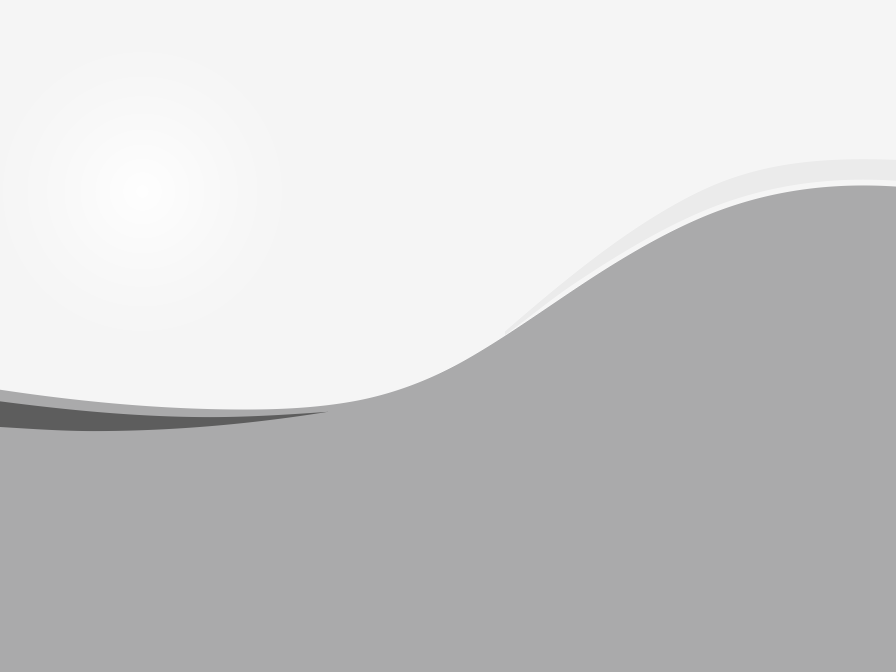
Reproduce this background procedurally as a Shadertoy shader.

```glsl
// Soft grey hill under a pale sky with a faint round glow, a rim highlight and a dark sliver.

#define SKY_COLOR    vec3(0.961)
#define HILL_COLOR   vec3(0.667, 0.667, 0.672)
#define RIM_COLOR    vec3(0.920)
#define SLIVER_COLOR vec3(0.365)
#define GLOW_COLOR   vec3(0.996)
#define GLOW_CENTER  vec2(0.159, 0.715)
#define GLOW_RADIUS  0.235
#define RIM_GAP      0.0087
#define RIM_START    0.5638
#define SLIVER_END   0.366

// Cubic through two knots; each knot holds (x, height, slope).
float hermite(float x, vec3 a, vec3 b) {
    float span = b.x - a.x;
    float t = (x - a.x) / span;
    float s = 1.0 - t;
    return mix(a.y, b.y, t * t * (3.0 - 2.0 * t))
         + span * t * s * (a.z * s - b.z * t);
}

// Smooth curve through three knots.
float curve(float x, vec3 a, vec3 b, vec3 c) {
    return x < b.x ? hermite(x, a, b) : hermite(x, b, c);
}

// Outline of the hill: valley on the left, rise, crest on the right.
float hillHeight(float x) {
    vec3 slopeFoot = vec3(0.3906, 0.4019, 0.227);
    vec3 slopeTop  = vec3(0.6510, 0.5781, 0.880);
    if (x < slopeFoot.x)
        return curve(x, vec3(0.0, 0.4201, -0.2), vec3(0.2734, 0.3906, 0.0), slopeFoot);
    if (x < slopeTop.x)
        return curve(x, slopeFoot, vec3(0.5208, 0.4653, 0.76), slopeTop);
    return curve(x, slopeTop, vec3(0.7813, 0.6753, 0.573), vec3(0.9635, 0.724, 0.0));
}

// Anti-aliased coverage of the region where the signed height is positive.
float cover(float height) {
    return clamp(height * iResolution.y + 0.5, 0.0, 1.0);
}

void mainImage(out vec4 fragColor, in vec2 fragCoord) {
    vec2 uv = fragCoord / iResolution.xy;
    float hill = hillHeight(uv.x);

    // Sky with a round glow
    vec2 toGlow = (uv - GLOW_CENTER) * vec2(iResolution.x / iResolution.y, 1.0);
    float glow = pow(max(1.0 - length(toGlow) / GLOW_RADIUS, 0.0), 1.4);
    vec3 color = mix(SKY_COLOR, GLOW_COLOR, glow);

    // Rim highlight floating just above the crest
    float rimTop = curve(uv.x, vec3(RIM_START, 0.5069, 1.16),
                         vec3(0.7813, 0.7153, 0.64), vec3(0.9635, 0.763, 0.0));
    float rimBottom = hill + RIM_GAP * smoothstep(0.54, 0.64, uv.x);
    float rim = cover(rimTop - uv.y) * cover(uv.y - rimBottom) * step(RIM_START, uv.x);
    color = mix(color, RIM_COLOR, rim);

    // Hill body
    color = mix(color, HILL_COLOR, cover(hill - uv.y));

    // Dark sliver tapering to a point below the valley edge
    vec3 tip = vec3(SLIVER_END, 0.3872, 0.0);
    float sliverTop = curve(uv.x, vec3(0.0, 0.4028, -0.173),
                            vec3(0.2344, 0.3793, 0.0), tip + vec3(0.0, 0.0, 0.093));
    float sliverBottom = curve(uv.x, vec3(0.0, 0.3646, -0.08),
                               vec3(0.1042, 0.3585, 0.0), tip + vec3(0.0, 0.0, 0.213));
    float sliver = cover(sliverTop - uv.y) * cover(uv.y - sliverBottom)
                 * step(uv.x, SLIVER_END);
    color = mix(color, SLIVER_COLOR, sliver);

    fragColor = vec4(color, 1.0);
}
```
